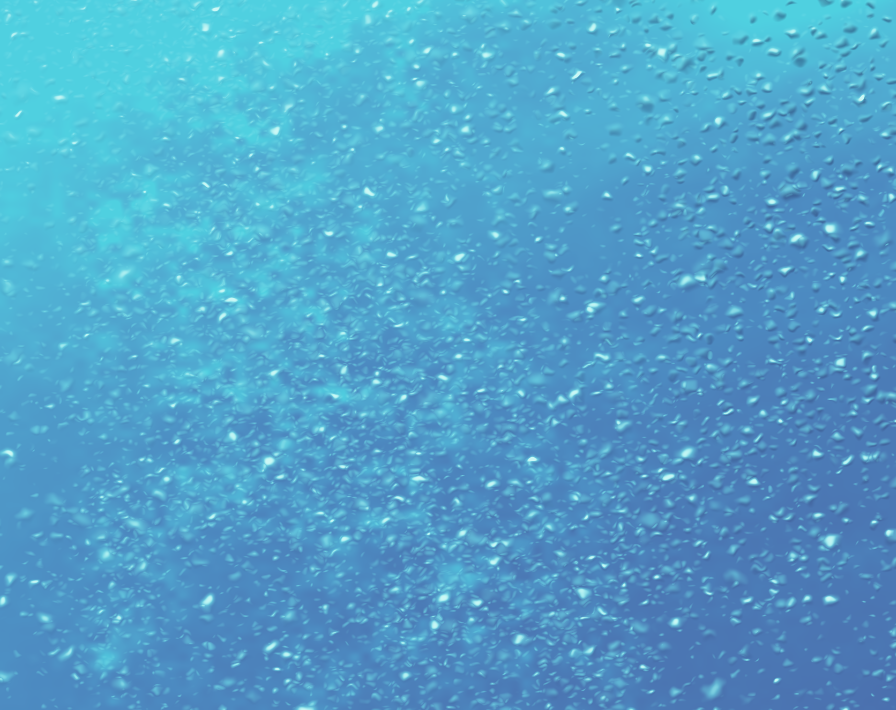
Write a WebGL 1 fragment shader that draws this texture.

```glsl
precision highp float;
// Swarms of small air bubbles rising through sunlit blue water.

uniform vec2 u_resolution;

#define DEEP vec3(0.292, 0.440, 0.685)
#define MIDDLE vec3(0.300, 0.545, 0.758)
#define SHALLOW vec3(0.315, 0.680, 0.825)
#define SURFACE vec3(0.310, 0.815, 0.880)
#define FOAM vec3(0.430, 0.860, 0.905)
#define GLINT vec3(0.860, 0.990, 0.970)
#define TILT 0.22
#define STRETCH 1.5
#define SHADOW 0.32

float hash(vec2 p) {
  return fract(sin(dot(p, vec2(127.1, 311.7))) * 43758.5453);
}

float noise(vec2 p) {
  vec2 i = floor(p), f = fract(p);
  f = f * f * (3.0 - 2.0 * f);
  return mix(mix(hash(i), hash(i + vec2(1.0, 0.0)), f.x),
             mix(hash(i + vec2(0.0, 1.0)), hash(i + vec2(1.0)), f.x), f.y);
}

float fbm(vec2 p) {
  float sum = 0.0, amp = 0.5;
  for (int i = 0; i < 4; i++) {
    sum += amp * noise(p);
    p = p * 2.03 + 17.3;
    amp *= 0.5;
  }
  return sum;
}

vec2 rotate(vec2 p, float a) {
  float c = cos(a), s = sin(a);
  return vec2(c * p.x + s * p.y, c * p.y - s * p.x);
}

// Four-stop ramp from deep to surface water
vec3 waterColor(float t) {
  vec3 c = mix(DEEP, MIDDLE, clamp(t * 3.0, 0.0, 1.0));
  c = mix(c, SHALLOW, clamp(t * 3.0 - 1.0, 0.0, 1.0));
  return mix(c, SURFACE, clamp(t * 3.0 - 2.0, 0.0, 1.0));
}

// One scattered layer: x = lit body, y = shadow under it.
// radius is in cell units, share is the part of cells that are filled.
vec2 bubbles(vec2 p, float cells, float seed, float share, float radius, float wobble) {
  vec2 g = p * cells, id = floor(g), result = vec2(0.0);
  for (int j = -1; j <= 1; j++) {
    for (int i = -1; i <= 1; i++) {
      vec2 cell = id + vec2(float(i), float(j));
      vec2 key = cell + seed;
      float present = smoothstep(0.0, 0.06, share - hash(key));
      vec2 center = cell + vec2(hash(key + 31.7), hash(key + 57.3));
      float pick = hash(key + 83.9);
      float r = radius * mix(0.6, 1.0, pick * pick);
      float angle = TILT + wobble * (hash(key + 11.1) - 0.5);
      float lit = hash(key + 71.3);
      vec2 q = rotate(g - center, angle) / r;
      vec2 squash = vec2(1.0 / STRETCH, 1.1);
      float body = smoothstep(1.35, 0.05, length(q * squash));
      float under = smoothstep(1.2, 0.2, length((q + vec2(-0.1, 0.9)) * squash));
      result.x += present * body * mix(0.35, 1.0, lit * lit);
      result.y = max(result.y, present * under);
    }
  }
  return min(result, 1.0);
}

void main() {
  vec2 uv = gl_FragCoord.xy / u_resolution;
  vec2 p = gl_FragCoord.xy / u_resolution.y;
  float left = 1.0 - uv.x;

  // Light falling from the surface, with faint slanted drifts
  float light = 0.02 + 0.27 * uv.y + 0.34 * left * left + 0.52 * pow(uv.y, 3.0);
  light += 0.12 * smoothstep(0.35, 0.0, uv.x) * smoothstep(0.25, 0.7, uv.y);
  light += 0.20 * smoothstep(0.55, 0.9, uv.x) * smoothstep(0.72, 1.0, uv.y);
  float drift = fbm(rotate(p, 0.25) * vec2(2.2, 7.0)) - 0.47;
  light += drift * (0.15 + 0.65 * uv.x * uv.y * uv.y);

  // Where the bubbles gather
  float patches = smoothstep(0.28, 0.66, fbm(p * 6.0 + 4.0));
  float offset = (uv.x - 0.46 + 0.22 * uv.y) / 0.25;
  float plume = exp(-offset * offset);
  float column = exp(-pow((uv.x - 0.12) / 0.035, 2.0)) * smoothstep(0.45, 0.15, uv.y);
  float fine = (0.26 + 0.62 * plume + 0.35 * column) * mix(0.45, 1.15, patches);
  float coarse = mix(0.12, 0.48, smoothstep(0.12, 0.50, uv.x)) * mix(0.4, 1.2, patches);
  coarse += 0.22 * left * uv.y;

  // Misty grain of bubbles too small to see singly
  float mist = noise(p * vec2(62.0, 80.0)) * noise(p * 27.0 + 9.0);
  light += (mist * 0.80 - 0.03) * (0.12 + plume + 0.7 * column) * mix(0.35, 1.0, patches);
  vec3 color = waterColor(clamp(light, 0.0, 1.0));

  // Bubble layers from dust to large soft drops, bent out of true ellipses
  vec2 bend = vec2(noise(p * 95.0), noise(p * 95.0 + 40.0)) - 0.5;
  vec2 b = p + bend * 0.008;
  vec2 dust = bubbles(b, 100.0, 3.0, fine, 0.38, 0.9);
  vec2 small = bubbles(b + 0.37, 70.0, 19.0, fine * 0.7, 0.36, 0.8);
  vec2 medium = bubbles(b + 0.71, 50.0, 41.0, coarse, 0.35, 0.5);
  vec2 large = bubbles(b + 0.13, 27.0, 67.0, 0.16, 0.28, 1.2);
  vec2 drops = bubbles(b + 0.53, 13.0, 97.0, 0.22, 0.155, 1.6);

  float shade = max(max(small.y * 0.35, medium.y), max(large.y, drops.y * 0.7));
  shade *= SHADOW * (0.15 + 1.0 * smoothstep(0.40, 0.95, uv.x) * uv.y);
  color *= 1.0 - shade * vec3(0.8, 1.0, 0.75);

  float body = max(max(dust.x * 0.55, small.x * 0.75), max(medium.x, large.x));
  body = max(body, drops.x * 1.1);
  color = mix(color, FOAM, min(body * 1.3, 1.0));
  color = mix(color, GLINT, 0.85 * smoothstep(0.42, 1.0, body));

  gl_FragColor = vec4(color, 1.0);
}
```
